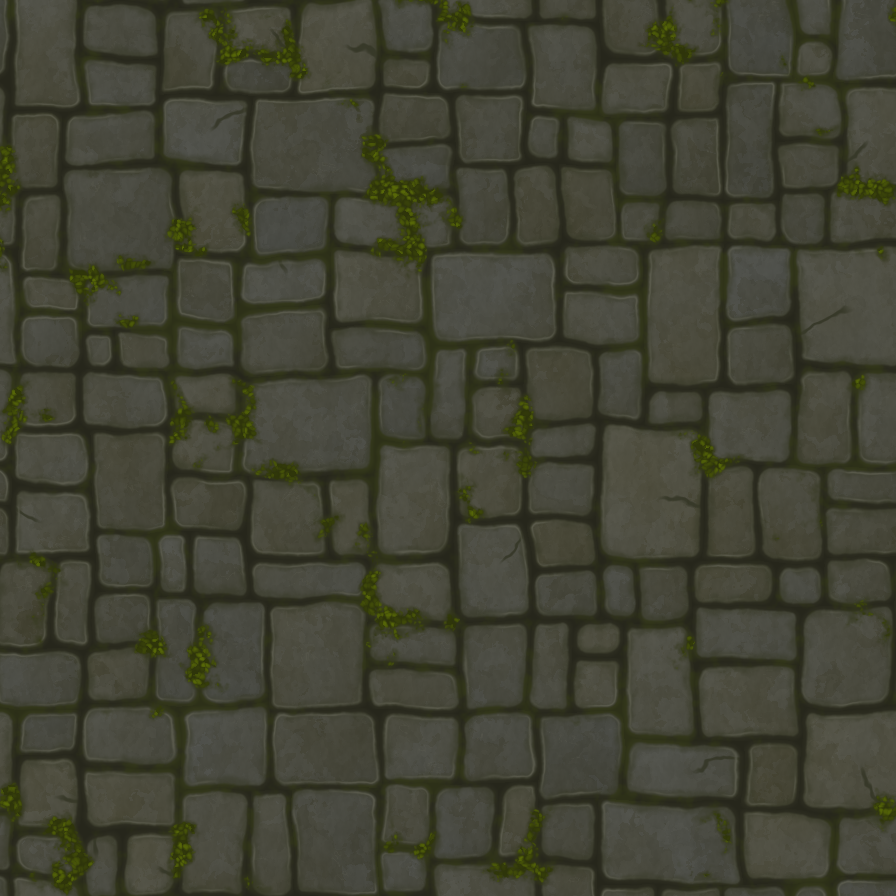
Write a Shadertoy shader that draws this texture.

```glsl
const float GRID = 10.0;          // paving cells across the canvas
const float JITTER = 0.33;        // wander of each joint line, in cells
const float SPLIT_MIN = 1.0;      // shortest side that may be cut in two
const float SPLIT_CHANCE = 0.42;
const float GAP = 0.026;          // half width of a joint
const float CORNER_MIN = 0.05;    // corner radius range
const float CORNER_MAX = 0.15;
const float MOSS_LEVEL = 0.29;    // higher means fewer moss patches

const vec3 STONE_DARK = vec3(0.256, 0.256, 0.210);
const vec3 STONE_LIGHT = vec3(0.322, 0.322, 0.280);
const vec3 STONE_COOL = vec3(-0.005, -0.002, 0.009);
const vec3 RIM = vec3(0.390, 0.390, 0.335);
const vec3 JOINT = vec3(0.170, 0.170, 0.122);
const vec3 JOINT_GREEN = vec3(0.200, 0.215, 0.105);
const vec3 EDGE_SHADE = vec3(0.218, 0.226, 0.155);
const vec3 MOSS_DARK = vec3(0.180, 0.205, 0.040);
const vec3 MOSS_BRIGHT = vec3(0.340, 0.405, 0.030);

struct Stone { vec2 lo; vec2 hi; float seed; };

float hash(vec2 p) {
    vec3 h = fract(p.xyx * 0.1031);
    h += dot(h, h.yzx + 33.33);
    return fract((h.x + h.y) * h.z);
}

// Distance to the nearest cell point, and that cell's random value
vec2 cellular(vec2 p) {
    vec2 base = floor(p), best = vec2(8.0, 0.0);
    for (int j = -1; j <= 1; j++)
    for (int i = -1; i <= 1; i++) {
        vec2 id = base + vec2(i, j);
        vec2 d = id + vec2(hash(id), hash(id + 57.0)) - p;
        float dist = dot(d, d);
        if (dist < best.x) best = vec2(dist, hash(id + 113.0));
    }
    return vec2(sqrt(best.x), best.y);
}

// Layered warped sines, roughly -1 to 1
float waves(vec2 p) {
    float sum = 0.0, amp = 0.5;
    for (int i = 0; i < 4; i++) {
        sum += amp * sin(p.x + 1.3 * sin(p.y * 1.1 + float(i)))
                   * sin(p.y + 1.6 * sin(p.x * 0.9 + 2.0));
        p = mat2(1.5, 1.2, -1.2, 1.5) * p + 3.7;
        amp *= 0.58;
    }
    return sum;
}

// Even vertices carry a horizontal joint, odd ones a vertical joint
float jointLine(vec2 v) {
    float along = mod(v.x + v.y, 2.0) < 0.5 ? v.y : v.x;
    return along + JITTER * (2.0 * hash(mod(v, GRID) + 5.0) - 1.0);
}

Stone cellStone(vec2 c) {
    float a = jointLine(c), b = jointLine(c + vec2(1, 0));
    float d = jointLine(c + vec2(0, 1)), e = jointLine(c + 1.0);
    bool even = mod(c.x + c.y, 2.0) < 0.5;
    vec2 lo = even ? vec2(d, a) : vec2(a, b);
    vec2 hi = even ? vec2(b, e) : vec2(e, d);
    return Stone(lo, hi, hash(mod(c, GRID) + 31.0));
}

// Find the block holding p, then cut some blocks across their long side
Stone findStone(vec2 p) {
    Stone s = cellStone(floor(p));
    for (int k = 0; k < 9; k++) {
        Stone t = cellStone(floor(p) + vec2(k % 3 - 1, k / 3 - 1));
        if (all(greaterThanEqual(p, t.lo)) && all(lessThan(p, t.hi))) s = t;
    }
    for (int k = 0; k < 2; k++) {
        vec2 size = s.hi - s.lo;
        float pick = hash(vec2(s.seed * 91.0, k));
        if (max(size.x, size.y) < SPLIT_MIN || pick > SPLIT_CHANCE) continue;
        vec2 axis = size.x > size.y ? vec2(1, 0) : vec2(0, 1);
        vec2 cut = mix(s.lo, s.hi, 0.36 + 0.28 * hash(vec2(s.seed * 57.0, 9.0)));
        bool upper = dot(p - cut, axis) > 0.0;
        if (upper) s.lo = mix(s.lo, cut, axis);
        else s.hi = mix(s.hi, cut, axis);
        s.seed = hash(vec2(s.seed * 73.0, upper ? 3.0 : 7.0));
    }
    return s;
}

float roundBox(vec2 q, vec2 halfSize, float r) {
    vec2 d = abs(q) - halfSize + r;
    return length(max(d, 0.0)) + min(max(d.x, d.y), 0.0) - r;
}

void mainImage(out vec4 fragColor, in vec2 fragCoord) {
    vec2 p = fragCoord / iResolution.y * GRID;
    vec2 bent = p + 0.07 * vec2(waves(p * 1.5), waves(p * 1.5 + 40.0));
    Stone s = findStone(bent);
    vec2 halfSize = 0.5 * (s.hi - s.lo);
    vec2 q = bent - 0.5 * (s.lo + s.hi);
    float tone = hash(vec2(s.seed * 83.0, 2.0));
    float tilt = 0.09 * (hash(vec2(s.seed * 61.0, 4.0)) - 0.5);
    float rough = waves(p * 9.0);
    float broad = waves(p * 1.3 + 17.0);

    // Outline: negative inside the stone, each corner worn differently
    float wear = hash(vec2(s.seed * 47.0, dot(sign(q), vec2(1, 2)) + 5.0));
    float corner = mix(CORNER_MIN, CORNER_MAX, wear);
    float d = roundBox(q + tilt * q.yx, halfSize - GAP - 0.018 * tone, corner);
    d += 0.011 * rough;

    // Painted faces: flat daubs in two sizes and faint brush marks
    vec2 smear = vec2(rough, waves(p * 7.0 + 20.0));
    float daub = cellular(p * vec2(3.6, 2.9) + 0.9 * smear).y - 0.5;
    float fleck = cellular(p * vec2(8.0, 6.0) + 1.1 * smear.yx + 30.0).y - 0.5;
    float brush = waves(p * vec2(27.0, 16.0) + s.seed * 30.0);
    float shade = 0.54 + 0.45 * (tone - 0.5) + 0.42 * daub + 0.26 * fleck;
    shade += 0.16 * brush + 0.2 * broad;
    shade += 0.25 * (q.y - q.x) / (halfSize.x + halfSize.y);
    vec3 face = mix(STONE_DARK, STONE_LIGHT, clamp(shade, -0.2, 1.2));
    face += STONE_COOL * (2.0 * s.seed - 1.0 + broad + daub);

    // Short pale scratches, and cracks running into a few stones
    float turn = 6.28 * s.seed;
    vec2 r = mat2(cos(turn), sin(turn), -sin(turn), cos(turn)) * q;
    float scratch = smoothstep(0.05, 0.0, abs(waves(r * vec2(4.0, 9.0) + turn)));
    face = mix(face, RIM, 0.22 * scratch * smoothstep(0.25, 0.6, waves(p * 4.0 + 90.0)));
    float crack = smoothstep(0.035, 0.008, abs(r.y + 0.09 * waves(p * 4.0)));
    crack *= smoothstep(0.05, 0.2, r.x) * step(0.9, tone);
    face = mix(face, EDGE_SHADE * 0.9, 0.8 * crack);

    // Shaded border and broken light rim
    face = mix(face, EDGE_SHADE, 0.6 * smoothstep(-0.11, 0.0, d + 0.04 * rough));
    float rim = exp(-pow((d + 0.034) / 0.012, 2.0));
    face = mix(face, RIM, rim * clamp(0.2 + 0.9 * waves(p * 2.6 + 8.0), 0.0, 0.65));

    // Joints
    vec3 joint = mix(JOINT, JOINT_GREEN, smoothstep(-0.2, 0.6, broad + 0.6 * rough));
    joint *= 1.0 - 0.12 * smoothstep(0.0, 0.06, d);
    vec3 color = mix(face, joint, smoothstep(-0.024, 0.010, d));

    // Leafy moss spreading from the joints
    float patches = smoothstep(MOSS_LEVEL, MOSS_LEVEL + 0.3, waves(p * 1.25 + 63.0));
    float growth = patches * smoothstep(-0.24, 0.03, d + 0.12 * rough);
    vec2 leaf = cellular(p * 17.0 + 0.8 * smear);
    color = mix(color, JOINT_GREEN, 0.6 * smoothstep(0.1, 0.6, growth));
    float moss = smoothstep(0.45, 0.80, growth + 0.45 * (0.45 - leaf.x));
    float glow = leaf.y * smoothstep(0.8, 0.1, leaf.x) * (0.3 + 0.8 * growth);
    color = mix(color, mix(MOSS_DARK, MOSS_BRIGHT, clamp(glow, 0.0, 1.0)), moss);

    fragColor = vec4(color, 1.0);
}
```
